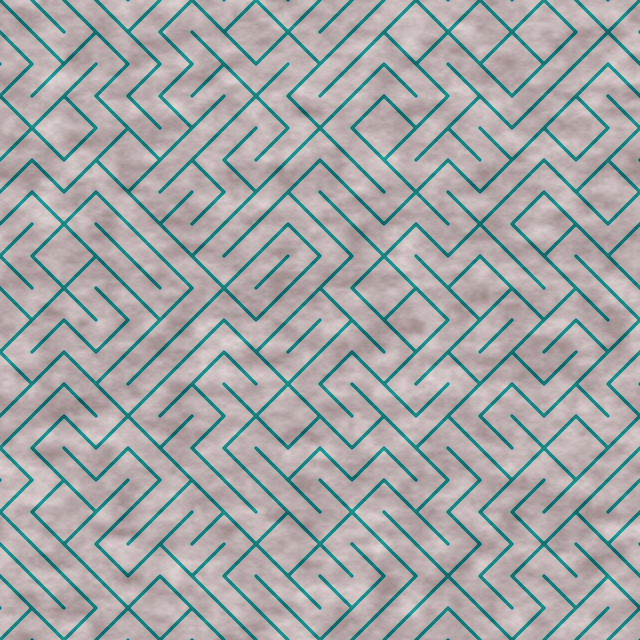
Reproduce this pattern procedurally as a Shadertoy shader.

```glsl
// Diagonal maze: each cell of a 20 by 20 grid holds one of its two diagonals,
// drawn as a round-capped teal stroke over mottled pinkish grey stone.
// Layered value noise, stretched sideways, shades both stone and strokes.

// Integer hash of a lattice point, from 0 to 1
float hash(ivec2 p, uint seed) {
    uint h = uint(p.x) * 1597334677u ^ uint(p.y) * 3812015801u ^ seed * 2654435769u;
    h = (h ^ (h >> 16)) * 2146121005u;
    h = (h ^ (h >> 15)) * 2221713035u;
    h ^= h >> 16;
    return float(h & 65535u) / 65535.0;
}

float valueNoise(vec2 p, uint seed) {
    ivec2 i = ivec2(floor(p));
    vec2 f = fract(p);
    f = f * f * (3.0 - 2.0 * f);
    float bottom = mix(hash(i, seed), hash(i + ivec2(1, 0), seed), f.x);
    float top = mix(hash(i + ivec2(0, 1), seed), hash(i + ivec2(1, 1), seed), f.x);
    return mix(bottom, top, f.y);
}

// Four octaves of noise, normalised to a mean of one half
float mottling(vec2 uv) {
    vec2 p = uv * vec2(25.0, 41.0);
    float sum = 0.0, weight = 1.0, total = 0.0;
    for (uint octave = 0u; octave < 4u; octave++) {
        sum += weight * valueNoise(p, octave + 11u);
        total += weight;
        weight *= 0.6;
        p = p * 2.0 + 0.37;
    }
    return sum / total;
}

float segmentDistance(vec2 p, vec2 a, vec2 b) {
    vec2 ab = b - a;
    return length(p - a - ab * clamp(dot(p - a, ab) / dot(ab, ab), 0.0, 1.0));
}

// Distance to the nearest diagonal, including caps that reach in from neighbours
float mazeDistance(vec2 p) {
    ivec2 cell = ivec2(floor(p));
    float nearest = 1.0;
    for (int y = -1; y <= 1; y++) {
        for (int x = -1; x <= 1; x++) {
            ivec2 id = cell + ivec2(x, y);
            float rising = step(0.5, hash(id, 5u));
            vec2 start = vec2(0.0, 1.0 - rising);
            vec2 end = vec2(1.0, rising);
            nearest = min(nearest, segmentDistance(p - vec2(id), start, end));
        }
    }
    return nearest;
}

void mainImage(out vec4 fragColor, in vec2 fragCoord) {
    vec2 uv = fragCoord / iResolution.y;
    float shade = mottling(uv);

    vec3 stone = mix(vec3(0.57, 0.49, 0.495), vec3(0.91, 0.87, 0.87), shade);
    vec3 teal = mix(vec3(0.0, 0.31, 0.31), vec3(0.13, 0.66, 0.66), shade);

    // Strokes, with edges softened over about one pixel
    float pixel = 20.0 / iResolution.y;
    float edge = mazeDistance(uv * 20.0) - 0.053;
    float stroke = 1.0 - smoothstep(-0.6 * pixel, 0.6 * pixel, edge);

    fragColor = vec4(mix(stone, teal, stroke), 1.0);
}
```
